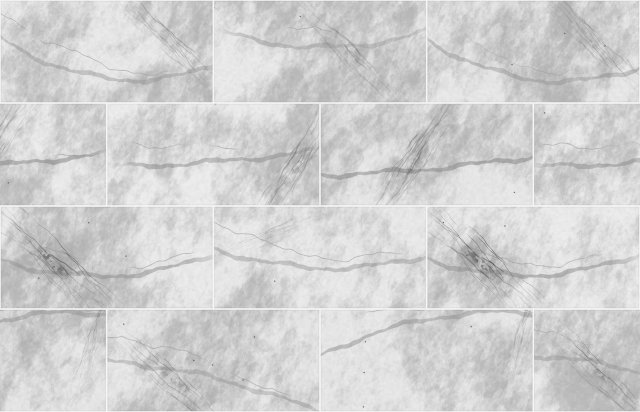
Give the GLSL for this texture, as a Shadertoy shader.

```glsl
// Pale grey marble tiles in a running bond, three across and four down.
// Each tile layers cellular mottling, a broad wavy vein, a hairline and a
// braided bundle of cracks; slab designs alternate along every row.

const vec2  TILES       = vec2(3.0, 4.0);
const float JOINT_HALF  = 0.0075;  // lengths are in tile heights
const float VEIN_HALF   = 0.021;
const float HAIR_HALF   = 0.004;
const float SPECK_SCALE = 5.0;
const int   STRANDS     = 12;
const float PALE = 0.908, CLOUD = 0.715, VEIN = 0.60, CRACK = 0.30, JOINT = 0.965;

// Two slabs per row, bottom row first.
// Vein: height at left, middle and right, then strength.
const vec4 VEINS[8] = vec4[8](
    vec4(0.57, 0.92, 0.98, 0.70), vec4(0.52, 0.36, 0.02, 0.60),
    vec4(0.47, 0.31, 0.52, 0.75), vec4(0.59, 0.40, 0.52, 0.65),
    vec4(0.32, 0.38, 0.50, 0.90), vec4(0.36, 0.40, 0.52, 0.75),
    vec4(0.64, 0.25, 0.37, 0.65), vec4(0.72, 0.54, 0.70, 0.60));
// Crack bundle: centre x, centre y, slope, strength.
const vec4 BUNDLES[8] = vec4[8](
    vec4(0.96, 0.85, 3.00, 0.30), vec4(0.32, 0.33, -0.90, 0.70),
    vec4(0.25, 0.44, -0.90, 1.00), vec4(0.28, 0.72, 0.45, 0.20),
    vec4(0.45, 0.45, 1.35, 0.60), vec4(0.89, 0.36, 1.50, 0.60),
    vec4(0.78, 0.60, -1.05, 0.45), vec4(0.63, 0.50, -1.05, 0.50));

vec2 hash2(vec2 p) {
    vec3 a = fract(p.xyx * vec3(0.1031, 0.1030, 0.0973));
    a += dot(a, a.yzx + 33.33);
    return fract((a.xx + a.yz) * a.zy);
}

// Cellular noise: x = blended cell value, y = nearest distance, z = nearest id.
vec3 cells(vec2 p) {
    vec2 base = floor(p), sum = vec2(0.0);
    float nearest = 9.0, id = 0.0;
    for (int j = -1; j <= 1; j++)
    for (int i = -1; i <= 1; i++) {
        vec2 cell = base + vec2(i, j);
        float value = hash2(cell + 71.0).x;
        float d = length(cell + hash2(cell) - p);
        float weight = exp(-7.0 * d * d);
        sum += vec2(value, 1.0) * weight;
        if (d < nearest) { nearest = d; id = value; }
    }
    return vec3(sum.x / sum.y, nearest, id);
}

float mottle(vec2 p) {
    float sum = 0.0, amp = 0.36;
    for (int i = 0; i < 5; i++) {
        sum += amp * (cells(p).x - 0.5);
        p = 2.0 * p + 17.3;
        amp *= 0.76;
    }
    return 0.5 + sum;
}

// Layered sines, for uneven lines.
float wobble(float x, float seed) {
    return 0.6 * sin(5.0 * x + seed) + 0.28 * sin(13.0 * x + 2.3 * seed)
         + 0.12 * sin(37.0 * x + 4.1 * seed);
}

float stroke(float d, float halfWidth, float soft) {
    return 1.0 - smoothstep(halfWidth - soft, halfWidth + soft, abs(d));
}

// Quadratic through three heights at x = 0, 0.5 and 1.
float bend(vec3 h, float x) {
    return mix(h.x, h.z, x) + 4.0 * x * (1.0 - x) * (h.y - 0.5 * (h.x + h.z));
}

void mainImage(out vec4 fragColor, in vec2 fragCoord) {
    // Running bond layout
    vec2 grid = fragCoord / iResolution.xy * TILES;
    float row = floor(grid.y);
    grid.x += 0.5 * (1.0 - mod(row, 2.0));
    vec2 tile = floor(grid), f = fract(grid);
    float aspect = iResolution.x / iResolution.y * TILES.y / TILES.x;
    float soft = 0.7 * TILES.y / iResolution.y;
    vec2 q = f * vec2(aspect, 1.0);
    vec2 rnd = hash2(tile + 5.0);
    float seed = 6.28 * rnd.x + tile.x;
    int slab = clamp(int(row), 0, 3) * 2 + int(mod(tile.x, 2.0));
    vec4 vein = VEINS[slab], bundle = BUNDLES[slab];

    // Bundle frame: along and across the cracks
    float jitter = 0.06 * (rnd.y - 0.5);
    vec2 dir = normalize(vec2(1.0, bundle.z));
    vec2 rel = q - vec2(bundle.x * aspect, bundle.y + jitter);
    float along = dot(rel, dir), across = dot(rel, vec2(-dir.y, dir.x));

    // Mottled stone, greyer near the cracks
    vec2 stone = q + tile * vec2(7.3, 9.1);
    float broad = cells(stone * 1.3).x - 0.5;
    float cloud = mottle(vec2(1.25 * stone.x - 0.35 * stone.y, 0.85 * stone.y) * 4.0);
    float grain = cells(stone * 38.0).x;
    float shade = cloud + 0.5 * broad + 0.2 * exp(-1.8 * dot(rel, rel)) - 0.08;
    float tone = mix(PALE, CLOUD, smoothstep(0.18, 1.0, shade));
    tone += 0.03 * (grain - 0.5) + 0.02 * (rnd.y - 0.5);

    // Broad vein with a hairline above it
    float path = bend(vein.xyz, f.x) + jitter + 0.028 * wobble(q.x * 1.4, seed);
    float width = VEIN_HALF * (0.9 + 0.35 * wobble(q.x * 2.3, seed + 2.0));
    float fade = smoothstep(-0.1, 0.12, f.x - 0.2 * rnd.x + 0.1)
               * smoothstep(-0.1, 0.12, 1.1 - 0.15 * rnd.y - f.x);
    float band = stroke(q.y - path, width, soft) * (0.55 + 0.5 * cloud);
    tone = mix(tone, VEIN, band * fade * vein.w);
    float hair = path + 0.24 - 0.22 * f.x + 0.05 * wobble(q.x * 0.8, seed + 4.0);
    float hairFade = smoothstep(0.4, 0.6, cells(stone * 2.0 + 31.0).x);
    tone = mix(tone, VEIN, 0.6 * hairFade * stroke(q.y - hair, HAIR_HALF, soft));

    // Braided cracks around the bundle centre
    float spread = 0.05 + 0.13 * bundle.w;
    float reach = exp(-3.2 * along * along);
    float cracks = 0.0;
    for (int i = 0; i < STRANDS; i++) {
        vec2 r = hash2(vec2(i, slab) + 13.0);
        float lane = spread * ((r.x - 0.5) * 2.0 + 1.6 * (r.y - 0.5) * along)
                   + 0.022 * wobble(along * 1.3, r.y * 40.0);
        float broken = smoothstep(0.3, 0.7, cells(vec2(along * 4.0, float(i) * 3.7 + seed)).x);
        cracks += stroke(across - lane, 0.002 + 0.005 * r.y * r.y, soft) * broken * (0.3 + 0.6 * r.x);
    }
    float haze = exp(-across * across / (spread * spread)) * smoothstep(0.35, 0.75, cloud);
    float core = exp(-across * across * 700.0 - along * along * 30.0) * smoothstep(0.3, 0.6, grain);
    float dark = reach * (0.75 * min(cracks, 1.0) + 0.16 * haze) + 0.6 * core * bundle.w;
    tone = mix(tone, CRACK, clamp(dark * bundle.w, 0.0, 0.85));

    // Sparse pits
    vec3 pit = cells(stone * SPECK_SCALE + 3.0);
    float speck = stroke(pit.y, 0.03, soft * SPECK_SCALE) * step(0.95, pit.z);
    tone = mix(tone, CRACK, 0.8 * speck);

    // Pale joints with a faintly shaded tile edge
    vec2 edge = min(f, 1.0 - f) * vec2(aspect, 1.0);
    float rim = min(edge.x, edge.y);
    tone *= 1.0 - 0.04 * stroke(rim, 2.2 * JOINT_HALF, soft);
    tone = mix(tone, JOINT, stroke(rim, JOINT_HALF, soft));
    fragColor = vec4(vec3(tone), 1.0);
}
```
